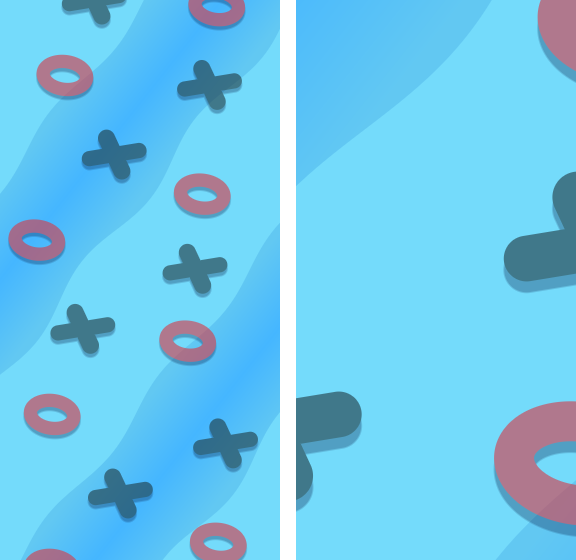
Left, the full canvas; right, a detail of the centre.
This pattern is drawn by a WebGL 1 fragment shader. Its source:

```glsl
precision highp float;
// Translucent crosses and rings scattered in two staggered columns over
// diagonal wavy streams. Marks are distance fields with a soft drop shadow;
// streams are a repeated slanted coordinate with cosine-shaped banks.
uniform vec2 u_resolution;

#define LIGHT_WATER vec3(0.455, 0.858, 0.985)
#define BANK_WATER vec3(0.385, 0.785, 0.950)
#define DEEP_WATER vec3(0.270, 0.715, 1.000)
#define CROSS_INK vec3(0.115, 0.215, 0.245)
#define RING_INK vec3(0.850, 0.215, 0.265)
#define SHADOW_INK vec3(0.0, 0.08, 0.25)
#define INK_OPACITY 0.6
#define SHADOW_OPACITY 0.3
#define SHADOW_DROP 0.0135
#define STREAM_PERIOD 1.43
#define WAVE_PERIOD 0.65
#define RING_TILT 0.14

const float TAU = 6.2831853;

// Coverage of a signed distance, one output sample wide.
float coverage(float d) {
  return clamp(0.5 - d * u_resolution.x, 0.0, 1.0);
}

// Capsule centred on the origin, running from -arm to +arm.
float capsule(vec2 p, vec2 arm, float radius) {
  float along = clamp(dot(p, arm) / dot(arm, arm), -1.0, 1.0);
  return length(p - arm * along) - radius;
}

float crossShape(vec2 p) {
  return min(capsule(p, vec2(0.0885, -0.0145), 0.0272),
             capsule(p, vec2(0.0273, 0.0586), 0.0305));
}

// Stroked ellipse; the nearest outline point is refined via the evolute.
float ringShape(vec2 p) {
  vec2 radii = vec2(0.078, 0.0495);
  float c = cos(RING_TILT), s = sin(RING_TILT);
  p = abs(vec2(c * p.x + s * p.y, c * p.y - s * p.x));
  vec2 t = vec2(0.7071);
  float focal = radii.x * radii.x - radii.y * radii.y;
  for (int i = 0; i < 4; i++) {
    vec2 evolute = focal * t * t * t / vec2(radii.x, -radii.y);
    float r = length(radii * t - evolute);
    vec2 towards = normalize(p - evolute + 1e-6);
    t = normalize(clamp((evolute + towards * r) / radii, 0.0, 1.0));
  }
  return length(p - radii * t) - 0.0238;
}

// Left column: alternating sides with a slow sway.
vec2 leftCenter(float row) {
  float side = 1.0 - 2.0 * mod(row, 2.0);
  float sway = 0.07 * sin(1.366 * (row - 0.25));
  float bob = -0.023 * cos(TAU * (row - 2.0) / 6.0);
  return vec2(0.266 + 0.094 * side + sway, -0.013 + 0.294 * row + bob);
}

// Right column: fractional-sequence scatter around an even pitch.
vec2 rightCenter(float row) {
  float jitterX = 0.5 - fract(0.35 + 0.161 * row);
  float jitterY = fract(0.64 + row * (0.7425 - 0.036 * row)) - 0.5;
  return vec2(0.75 + 0.161 * jitterX, 0.004 + 0.317 * row + 0.115 * jitterY);
}

// Distances to the nearest cross (x) and ring (y); kinds alternate by row.
vec2 marks(vec2 p) {
  vec2 d = vec2(1.0);
  for (int i = 0; i < 8; i++) {
    float row = float(i);
    vec2 left = p - leftCenter(row);
    vec2 right = p - rightCenter(row);
    bool even = mod(row, 2.0) < 0.5;
    d.x = min(d.x, crossShape(even ? left : right));
    d.y = min(d.y, ringShape(even ? right : left));
  }
  return d;
}

// Slanted streams, deepest along the middle, with independent wavy banks.
vec3 water(vec2 p) {
  float across = p.y + 1.26 * p.x - 0.9987;
  float along = dot(p, vec2(0.62, -0.785));
  float index = floor(across / STREAM_PERIOD + 0.5);
  across -= index * STREAM_PERIOD;
  float upperPhase = 0.125 + 0.157 * index;
  float upper = -0.341 + 0.035 * cos(TAU * (along - upperPhase) / WAVE_PERIOD);
  float lower = 0.345 + 0.042 * cos(TAU * (along - 0.425) / WAVE_PERIOD);
  float bank = 0.62 * max(upper - across, across - lower);
  vec3 stream = mix(DEEP_WATER, BANK_WATER, min(abs(across) / 0.345, 1.0));
  return mix(LIGHT_WATER, stream, coverage(bank));
}

void main() {
  // Canvas width is one unit; y runs downward from the top edge.
  vec2 p = vec2(gl_FragCoord.x, u_resolution.y - gl_FragCoord.y) / u_resolution.x;
  vec3 base = water(p);
  vec2 mark = marks(p);
  vec2 shade = marks(p - vec2(0.0, SHADOW_DROP));

  float shadow = coverage(min(shade.x, shade.y) / 2.0);
  vec3 color = mix(base, SHADOW_INK, SHADOW_OPACITY * shadow);
  color = mix(color, mix(base, CROSS_INK, INK_OPACITY), coverage(mark.x));
  color = mix(color, mix(base, RING_INK, INK_OPACITY), coverage(mark.y));
  gl_FragColor = vec4(color, 1.0);
}
```
